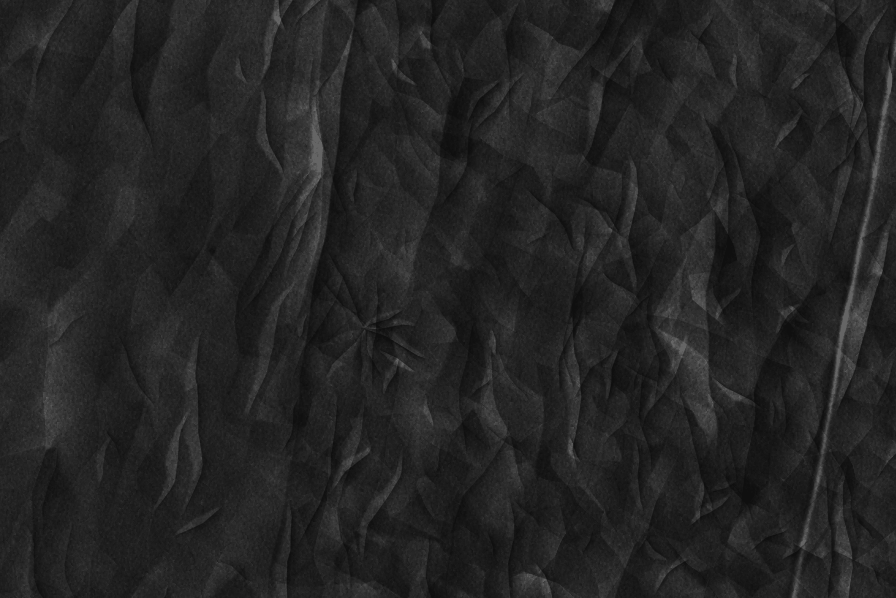
This texture is drawn by a WebGL 2 fragment shader. Its source:

```glsl
#version 300 es
precision highp float;
// Crumpled black paper under soft side light. Stretched cellular facets give
// flat dents with thin seams; crisp tapered creases and long folds lie on top.
// Shade is summed as log brightness, so highlights stay rare and blacks stay soft.

uniform vec2 u_resolution;
out vec4 fragColor;

vec2 hash2(vec2 p) {
    vec3 q = fract(p.xyx * vec3(0.1031, 0.1030, 0.0973));
    q += dot(q, q.yzx + 33.33);
    return fract((q.xx + q.yz) * q.zy);
}

mat2 turn(float a) {
    float c = cos(a), s = sin(a);
    return mat2(c, s, -s, c);
}

// Triangle wave from -1 to 1.
vec2 zigzag(vec2 x) {
    return abs(fract(x) - 0.5) * 4.0 - 1.0;
}

// Voronoi cells, each a tilted plane, with light or dark lines on the seams.
float facets(vec2 p, float sharpness) {
    vec2 cell = floor(p);
    float total = 0.0, best = 0.0, plane = 0.0, seam = 0.0;
    for (int y = -1; y <= 1; y++) {
        for (int x = -1; x <= 1; x++) {
            vec2 id = cell + vec2(x, y);
            vec2 d = p - id - hash2(id + 40.0);
            vec2 slope = hash2(id + 91.0) * 2.0 - 1.0;
            vec2 tone = hash2(id + 173.0) - 0.5;
            float w = exp(-sharpness * (dot(d, d) - 0.3));
            total += w;
            best = max(best, w);
            plane += w * (dot(d, slope * vec2(1.7, 0.9)) + 0.6 * tone.x);
            seam += w * tone.y;
        }
    }
    return (plane + 3.5 * seam * (1.0 - best / total)) / total;
}

// Tapered creases: a lit sliver on one side of a crisp line, shadow on the other.
float creases(vec2 p) {
    float shade = 0.0;
    for (int i = 0; i < 170; i++) {
        float n = float(i);
        vec2 place = hash2(vec2(n, 7.0)), form = hash2(vec2(n, 29.0));
        vec2 light = hash2(vec2(n, 53.0));
        float size = mix(0.025, 0.19, form.y * form.y * form.y);
        float isLong = smoothstep(0.04, 0.12, size);
        float angle = mix(mix(-1.1, 1.2, form.x), mix(-0.25, 0.55, form.x), isLong);
        place.x = mix(sqrt(place.x), place.x, isLong);
        place *= vec2(1.5, 1.0);
        if (i < 10) {  // a few creases meet in one pucker
            angle = n * 0.63 + 0.5 * form.x;
            size = 0.03 + 0.06 * form.y;
            place = vec2(0.62, 0.44) + size * 0.8 * vec2(sin(angle), cos(angle));
        }
        vec2 q = turn(angle) * (p - place);
        q.x += 0.06 * size * zigzag(vec2(q.y / size * 0.6 + n * 0.37)).x;
        float taper = max(1.0 - abs(q.y) / size, 0.0);
        float width = 0.0015 + (0.006 + 0.08 * size) * taper;
        float lit = smoothstep(0.0012, -0.0012, q.x) * smoothstep(-1.6, -0.9, q.x / width);
        float dark = smoothstep(-0.0012, 0.0012, q.x) * exp(-max(q.x, 0.0) / (0.7 * width));
        shade += smoothstep(0.0, 0.35, taper)
               * (lit * mix(0.1, 0.65, light.x * light.x) - dark * mix(0.2, 0.75, light.y));
    }
    return shade;
}

// Broad lit pleat on the left, with a deep shadow along its right side.
float pleat(vec2 p) {
    float s = p.x - 0.45 - 0.15 * p.y;
    float high = smoothstep(0.22, 0.65, p.y);
    float band = smoothstep(-0.09, -0.086, s) * smoothstep(0.002, -0.002, s);
    float shadow = smoothstep(-0.002, 0.002, s) * exp(-max(s, 0.0) / 0.02);
    float ridge = s + 0.03 + 0.02 * sin(p.y * 8.0);
    float streak = smoothstep(0.002, -0.002, ridge) * exp(min(ridge, 0.0) / 0.014);
    return high * (band * 0.26 + streak * 0.42) - shadow * mix(0.3, 0.65, high);
}

// Lance-shaped lit facet, cut off by a dark edge on its right.
float lance(vec2 p) {
    float s = p.x - 1.19, width = 0.09 * (1.0 - abs(p.y - 0.45) / 0.24);
    float lit = smoothstep(0.002, -0.002, s) * smoothstep(-0.002, 0.002, s + width);
    float dark = smoothstep(-0.002, 0.002, s) * exp(-max(s, 0.0) / 0.02);
    return (lit * 0.3 - dark * 0.4) * smoothstep(0.0, 0.03, width);
}

// Thin bright fold line running up the right side.
float foldLine(vec2 p) {
    float s = p.x - 1.328 - 0.187 * p.y;
    float line = exp(-pow(s / 0.0048, 2.0)) * (1.0 + 0.2 * sin(p.y * 9.0 - 2.0));
    return line + 0.12 * exp(-abs(s - 0.008) / 0.018) - 0.4 * exp(-abs(s + 0.01) / 0.006);
}

void main() {
    vec2 p = gl_FragCoord.xy / u_resolution.y;
    vec2 w = p + 0.008 * sin(p.yx * vec2(15.0, 12.0) + vec2(1.0, 4.0));
    w += 0.004 * zigzag(turn(0.4) * w.yx * vec2(7.3, 6.1));

    // Left side has long calm dents; the rest is tightly crushed.
    float crushed = smoothstep(0.4, 0.68, p.x + 0.06 * sin(p.y * 7.0));
    float soft = 0.5 + 0.5 * sin(w.x * 11.0 + 2.0 * sin(w.y * 9.0));
    float shade = 0.30 * facets(turn(0.22) * w * vec2(11.0, 3.6), mix(30.0, 90.0, soft));
    shade += mix(0.20, 0.26, crushed)
           * facets(turn(0.45) * w * vec2(16.0, 7.0) + 17.0, mix(90.0, 30.0, soft));
    shade += mix(0.06, 0.28, crushed) * facets(turn(-0.7) * w * vec2(22.0, 11.0) + 51.0, 55.0);
    shade += mix(0.08, 0.20, crushed) * facets(turn(0.6) * w * vec2(6.0, 18.0) + 83.0, 60.0);
    shade += 0.85 * creases(w) + pleat(mix(p, w, 0.5)) + lance(w) + foldLine(mix(p, w, 0.25));

    // Fine paper tooth.
    shade += 0.22 * facets(p * 220.0, 10.0) + 0.09 - 0.03 * crushed;
    fragColor = vec4(vec3(0.126 * exp(clamp(shade, -0.75, 1.15))), 1.0);
}
```
